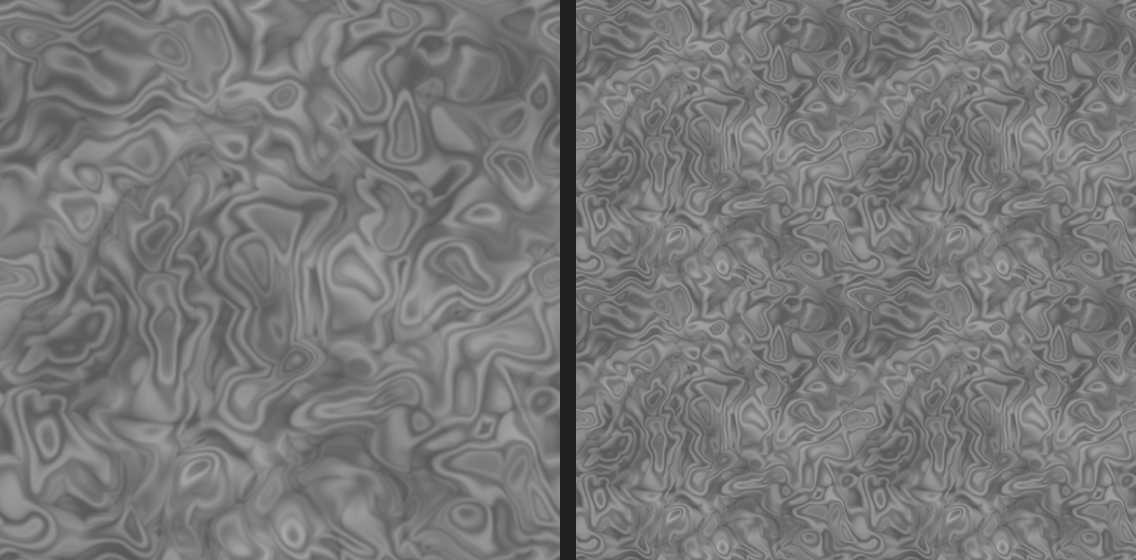
Left: one tile. Right: repeated 2 by 2.
Write a Shadertoy shader that draws this texture.

```glsl
vec2 gradient(vec2 cell, float period, float seed) {
    cell = mod(cell, period);
    vec3 k = fract(vec3(cell, seed).xyx * vec3(0.1031, 0.1130, 0.0973) + seed * 0.3717);
    k += dot(k, k.yzx + 33.33);
    float angle = 6.2832 * fract((k.x + k.y) * k.z);
    return vec2(cos(angle), sin(angle));
}

// Gradient noise with a whole number of cells across the unit square
float noise(vec2 uv, float period, float seed) {
    vec2 p = uv * period;
    vec2 cell = floor(p), f = p - cell;
    vec2 s = f * f * f * (f * (f * 6.0 - 15.0) + 10.0);
    vec2 e = vec2(1.0, 0.0);
    float a = dot(gradient(cell, period, seed), f);
    float b = dot(gradient(cell + e, period, seed), f - e);
    float c = dot(gradient(cell + e.yx, period, seed), f - e.yx);
    float d = dot(gradient(cell + e.xx, period, seed), f - e.xx);
    return 1.5 * mix(mix(a, b, s.x), mix(c, d, s.x), s.y);
}

float marble(vec2 uv) {
    // Bend the plane
    vec2 q = uv + 0.05 * vec2(noise(uv, 6.0, 1.0), noise(uv, 6.0, 2.0));
    q += 0.016 * vec2(noise(uv, 13.0, 3.0), noise(uv, 13.0, 4.0));

    // Folded height field, creased where the veins run
    float fold = abs(noise(q, 5.0, 5.0));
    float crease = abs(noise(q, 9.0, 6.0));
    float height = fold + 0.5 * crease + 0.2 * noise(q, 17.0, 7.0);

    // Uneven contour bands that change slowly along their length
    float drift = 2.0 * noise(uv, 4.0, 8.0);
    float bands = noise(vec2(height * 7.0, drift) / 64.0, 64.0, 9.0);
    bands += 0.35 * noise(vec2(height * 15.0, drift + 9.5) / 64.0, 64.0, 10.0);

    float clouds = noise(uv, 3.0, 11.0) + 0.5 * noise(uv, 7.0, 12.0);
    float veins = exp(-fold / 0.05) + 0.6 * exp(-crease / 0.05);
    float grey = 0.477 + 0.16 * bands + 0.07 * clouds - 0.1 * veins;

    // Soft floor for the darkest tones
    float lift = grey - 0.34;
    return 0.34 + 0.5 * (lift + sqrt(lift * lift + 0.002));
}

void mainImage(out vec4 fragColor, in vec2 fragCoord) {
    vec2 uv = fragCoord / iResolution.xy;

    // Small blur to soften the creases
    float grey = 0.0;
    for (int y = -1; y <= 1; y++)
        for (int x = -1; x <= 1; x++)
            grey += marble(uv + 0.002 * vec2(x, y)) / 9.0;
    fragColor = vec4(vec3(grey), 1.0);
}
```
